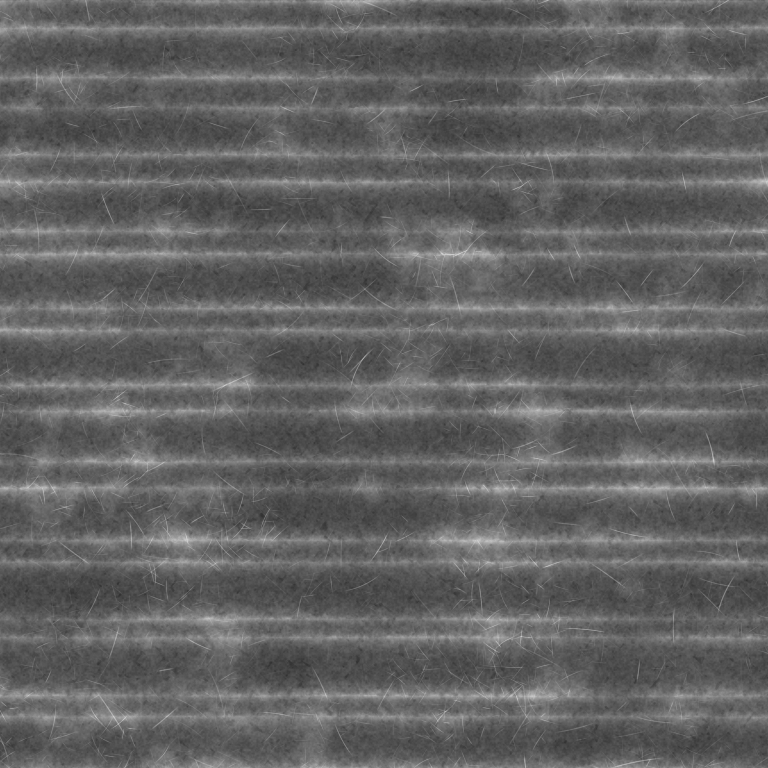
Give the GLSL for this texture, as a three.js fragment shader.

```glsl
// Worn grey sheet metal with ten pairs of pale horizontal ridges, smudges and scratches.
#define ROWS 10.0
#define BASE_GREY 0.291
#define EDGE_GLOW 0.23
#define INNER_WIDTH 0.0062
#define OUTER_WIDTH 0.0088
#define HALO_GLOW 0.025
#define HALO_WIDTH 0.02
#define CLOUD_DEPTH 0.11
#define SMUDGE_GLOW 0.10
#define GRAIN_DEPTH 0.10
#define SCRATCH_GLOW 0.22
#define HAIR_GLOW 0.15

varying vec2 vUv;

float hash(vec2 p) {
  vec3 q = fract(p.xyx * 0.1031);
  q += dot(q, q.yzx + 33.33);
  return fract((q.x + q.y) * q.z);
}

float noise(vec2 p) {
  vec2 i = floor(p), f = fract(p);
  f = f * f * (3.0 - 2.0 * f);
  return mix(mix(hash(i), hash(i + vec2(1.0, 0.0)), f.x),
             mix(hash(i + vec2(0.0, 1.0)), hash(i + 1.0), f.x), f.y);
}

float fbm(vec2 p) {
  float sum = 0.0, amp = 0.5;
  for (int i = 0; i < 5; i++) {
    sum += amp * noise(p);
    p = mat2(1.6, 1.2, -1.2, 1.6) * p + 17.3;
    amp *= 0.5;
  }
  return sum / 0.97;
}

// One pale line, d > 0 on its outer side, worn unevenly along its length
float ridgeLine(float d, float x, float id) {
  float wear = 0.25 + 1.3 * fbm(vec2(x * 6.0, id * 13.7 + 4.0));
  float edge = EDGE_GLOW * exp(-abs(d) / (d > 0.0 ? OUTER_WIDTH : INNER_WIDTH));
  float halo = HALO_GLOW * exp(-d * d / (HALO_WIDTH * HALO_WIDTH));
  return wear * (edge + halo);
}

// Pairs of lines, counted from the top; the gap in each pair varies by row
float ridges(vec2 p) {
  float light = 0.0;
  for (int i = 0; i < 2; i++) {
    float row = floor(p.y * ROWS) + float(i);
    float k = mod(row, ROWS);
    float top = row / ROWS + 0.0018 + 0.005 * smoothstep(6.0, 8.0, k);
    float gap = 0.0313 + 0.0046 * cos((k - 1.2) * 1.4) - 0.0009 * (k - 4.5);
    light += ridgeLine(top - p.y, p.x, 2.0 * k);
    light += ridgeLine(p.y - top - gap, p.x, 2.0 * k + 1.0);
  }
  return light;
}

// Tapered, nearly straight strokes, one per grid cell
float scratches(vec2 uv, float cells, float reach, float halfWidth, float seed) {
  vec2 p = uv * cells, cell = floor(p);
  float width = halfWidth * cells, light = 0.0;
  for (int y = -1; y <= 1; y++) {
    for (int x = -1; x <= 1; x++) {
      vec2 id = cell + vec2(float(x), float(y)) + seed;
      vec2 center = id - seed + vec2(hash(id), hash(id + 41.7));
      float angle = 6.2832 * hash(id + 83.1);
      float size = reach * mix(0.25, 1.0, hash(id + 12.9));
      float bend = (hash(id + 57.3) - 0.5) * 0.35;
      vec2 q = p - center;
      q = vec2(q.x * cos(angle) + q.y * sin(angle), q.y * cos(angle) - q.x * sin(angle));
      q.y += bend * q.x * q.x / reach;
      float stroke = 1.0 - smoothstep(0.0, width, abs(q.y));
      float taper = smoothstep(0.0, 0.6, 1.0 - abs(q.x) / size);
      float strength = hash(id + 29.4);
      light = max(light, stroke * taper * strength * strength);
    }
  }
  return light;
}

void main() {
  vec2 uv = vUv;
  float cloud = fbm(uv * 8.0 + 3.0);
  float smudge = smoothstep(0.52, 0.82, fbm(uv * 17.0 + 31.0));
  float grain = fbm(uv * 170.0 + 9.0) - 0.5;
  float dust = noise(uv * 430.0 + 71.0) - 0.5;

  // Ridges, almost straight, with a powdery edge
  vec2 p = vec2(uv.x, 1.0 - uv.y);
  p.y += (noise(vec2(uv.x * 9.0, uv.y * 20.0)) - 0.5) * 0.002 + grain * 0.0022;
  float light = ridges(p) * (0.7 + 0.6 * cloud) * (1.0 + 0.5 * grain);

  // Stained metal, grain and small dark pits
  float grey = BASE_GREY + CLOUD_DEPTH * (cloud - 0.5) + light;
  grey += SMUDGE_GLOW * smudge + GRAIN_DEPTH * grain + 0.055 * dust;
  grey -= 0.05 * smoothstep(0.76, 0.97, noise(mat2(0.8, 0.6, -0.6, 0.8) * uv * 190.0 + 200.0));

  // Single scratches, then clusters of fine hairs
  grey += SCRATCH_GLOW * scratches(uv, 13.0, 0.55, 0.0015, 0.0);
  grey += SCRATCH_GLOW * scratches(uv, 18.0, 0.6, 0.0013, 150.0);
  float hairs = 0.0;
  for (int i = 0; i < 4; i++) {
    hairs += scratches(uv, 33.0 + 6.0 * float(i), 0.9, 0.0012, 230.0 + 90.0 * float(i));
  }
  float cluster = smoothstep(0.47, 0.72, fbm(uv * 13.0 + 67.0));
  grey += HAIR_GLOW * hairs * (0.15 + cluster + 0.7 * smudge);

  gl_FragColor = vec4(vec3(clamp(grey, 0.2, 0.8)), 1.0);
}
```
